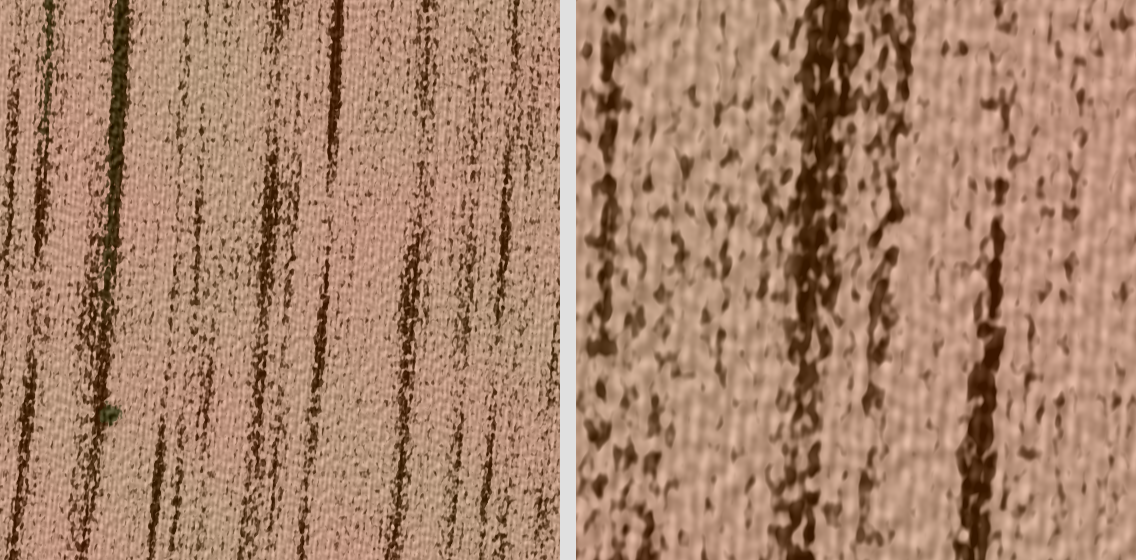
Left: the whole. Right: its middle third, enlarged.
This texture is drawn by a Shadertoy shader. Its source:

```glsl
// Ploughed field from above: fine leaning furrows crossed by long ragged streaks of dark growth.

// Gradient noise, roughly -0.7 to 0.7
vec2 cellGradient(vec2 cell) {
    float angle = 6.2832 * fract(sin(dot(cell, vec2(127.1, 311.7))) * 43758.5);
    return vec2(cos(angle), sin(angle));
}

float noise(vec2 p) {
    vec2 i = floor(p), f = p - i;
    vec2 s = f * f * f * (f * (f * 6.0 - 15.0) + 10.0);
    vec2 e = vec2(1.0, 0.0);
    float low = mix(dot(cellGradient(i), f), dot(cellGradient(i + e), f - e), s.x);
    float high = mix(dot(cellGradient(i + e.yx), f - e.yx), dot(cellGradient(i + 1.0), f - 1.0), s.x);
    return mix(low, high, s.y);
}

// Growth streaks: centre across the field, half width, strength
const int STREAKS = 15;
const vec3 streaks[STREAKS] = vec3[](
    vec3(0.032, 0.013, 0.55), vec3(0.090, 0.016, 0.80), vec3(0.190, 0.020, 0.50),
    vec3(0.220, 0.014, 1.00), vec3(0.335, 0.008, 0.70), vec3(0.370, 0.010, 0.60),
    vec3(0.412, 0.016, 0.40), vec3(0.500, 0.019, 0.80), vec3(0.540, 0.011, 0.60),
    vec3(0.603, 0.010, 1.10), vec3(0.765, 0.020, 0.80), vec3(0.860, 0.020, 0.50),
    vec3(0.922, 0.011, 0.75), vec3(0.960, 0.018, 0.45), vec3(1.030, 0.025, 0.60));

float streakCover(vec2 field) {
    float cover = 0.0;
    for (int i = 0; i < STREAKS; i++) {
        float along = noise(vec2(float(i) * 7.37 + 0.4, field.y * 4.0));
        float wobble = 0.004 * noise(vec2(float(i) * 3.71, field.y * 14.0));
        float d = (field.x - streaks[i].x + wobble) / streaks[i].y;
        cover += streaks[i].z * exp(-d * d) * (0.85 + 0.9 * along);
    }
    return cover;
}

void mainImage(out vec4 fragColor, in vec2 fragCoord) {
    vec2 p = fragCoord / iResolution.xy;

    // Furrow coordinates: rows lean and bend to the left going down
    float down = 1.0 - p.y;
    vec2 field = vec2(p.x + 0.03 * down + 0.037 * down * down, p.y);

    // Amount of growth, uneven between groups of rows and single rows
    float cover = streakCover(field);
    cover += 0.30 * noise(field * vec2(28.0, 2.5) + 3.3);
    cover += 0.55 * noise(field * vec2(125.0, 3.0) + 9.1);
    cover += 0.25 * noise(field * vec2(12.0, 9.0) + 5.7);

    // Break the growth into ragged clumps
    float clumps = noise(field * vec2(118.0, 62.0)) + 0.7 * noise(field * vec2(210.0, 125.0) + 17.0);
    float growth = smoothstep(-0.15, 0.50, clumps + cover - 0.36);

    // Bare soil: furrow ridges and clods lit from one side
    vec2 clod = field * vec2(115.0, 88.0) + vec2(0.0, 40.0 * field.x);
    float relief = noise(clod) - noise(clod + vec2(0.45, -0.35));
    float ridge = sin(6.2832 * 125.0 * field.x + 0.8 * noise(field * vec2(9.0, 30.0)));
    float tone = 0.88 + 0.065 * ridge + 0.30 * relief + 0.10 * noise(field * vec2(230.0, 170.0));
    tone -= growth * (0.68 + 0.25 * smoothstep(0.2, 0.9, cover));

    vec3 color = mix(vec3(0.28, 0.15, 0.05), vec3(0.80, 0.65, 0.56), clamp(tone, -0.12, 1.18));
    color += vec3(0.012, -0.006, 0.002) * noise(p * 4.0 + 2.0) * 3.0;

    // Green weeds in the left streaks and one round bush
    float leftStreaks = exp(-pow((field.x - 0.088) / 0.016, 2.0)) * smoothstep(0.66, 0.80, p.y)
                      + exp(-pow((field.x - 0.215) / 0.018, 2.0)) * smoothstep(0.35, 0.55, p.y);
    float bushEdge = length((p - vec2(0.196, 0.260)) * vec2(1.0, 1.2)) + 0.012 * clumps;
    float bush = 1.0 - smoothstep(0.014, 0.025, bushEdge);
    vec3 leaf = vec3(0.22, 0.21, 0.08) + 0.22 * relief + 0.08 * clumps;
    color = mix(color, leaf, max(0.65 * growth * min(leftStreaks, 1.0), 0.9 * bush));

    fragColor = vec4(clamp(color, 0.0, 1.0), 1.0);
}
```
